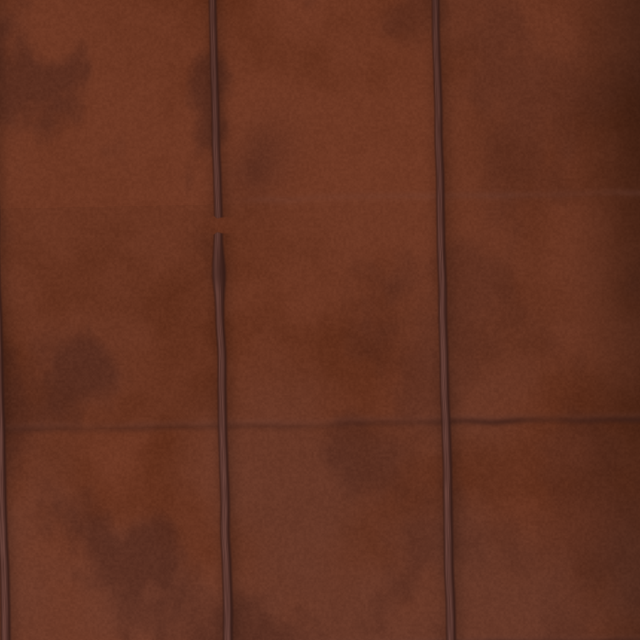
Reproduce this texture procedurally as a Shadertoy shader.

```glsl
// Worn terracotta tiles, about three across and three down, in leaning rows.
// Layered value noise stains the clay; rounded joints run vertically, one is
// broken and swollen, while the horizontal joints are almost worn away.

const float PITCH = 0.348;            // tile size
const vec2 FIRST_JOINT = vec2(-0.016, 0.326);
const float JOINT_LEAN = 0.025;       // sideways drift of vertical joints
const float SEAM_SLOPE = 0.020;       // rise of horizontal joints
const float JOINT_HALF = 0.0068;
const float BREAK_Y = 0.648;          // gap in the damaged joint
const float SWELL_Y = 0.575;          // swelling below the gap
const float GRAIN = 0.030;

const vec3 CLAY = vec3(0.425, 0.218, 0.140);
const vec3 CLAY_BROWN = vec3(0.365, 0.176, 0.100);
const vec3 CLAY_DUSTY = vec3(0.410, 0.230, 0.170);
const vec3 STAIN = vec3(0.290, 0.150, 0.110);
const vec3 JOINT_LIGHT = vec3(0.420, 0.270, 0.240);
const vec3 JOINT_DARK = vec3(0.210, 0.110, 0.090);

float hash(vec2 cell) {
    uvec2 q = uvec2(ivec2(cell)) * uvec2(1597u, 3812u) + 7919u;
    uint n = q.x * 2747u ^ q.y * 3571u;
    n = (n ^ (n >> 15u)) * 73244475u;
    n = (n ^ (n >> 13u)) * 73244475u;
    n ^= n >> 16u;
    return float(n & 65535u) / 65535.0;
}

float noise(vec2 p) {
    vec2 i = floor(p), f = fract(p);
    f = f * f * (3.0 - 2.0 * f);
    return mix(mix(hash(i), hash(i + vec2(1, 0)), f.x),
               mix(hash(i + vec2(0, 1)), hash(i + vec2(1, 1)), f.x), f.y);
}

float fbm(vec2 p) {
    float sum = 0.0, amp = 0.5;
    for (int i = 0; i < 5; i++) {
        sum += amp * noise(p);
        p = mat2(1.6, 1.2, -1.2, 1.6) * p + 17.0;
        amp *= 0.5;
    }
    return sum;
}

// Soft bump of the given radius
float bump(float d, float radius) {
    return exp(-d * d / (radius * radius));
}

vec3 claySurface(vec2 uv, vec2 tile) {
    float broad = fbm(uv * 4.0 + 3.0);
    float mottle = fbm(uv * 11.0 + 31.0);
    float dusty = smoothstep(0.75, 0.1, uv.y) * smoothstep(0.3, 0.65, broad);
    vec3 col = mix(CLAY_BROWN, CLAY, smoothstep(0.22, 0.62, broad * 0.5 + mottle * 0.5));
    col = mix(col, CLAY_DUSTY, 0.75 * dusty);
    col *= 0.97 + 0.06 * hash(tile + 5.0);

    // Smoky patches, strongest on the left, and a smear beside the break
    float patches = smoothstep(0.50, 0.72, fbm(uv * vec2(9.0, 7.0) + 57.0));
    col = mix(col, STAIN, patches * mix(0.55, 0.28, smoothstep(0.3, 0.8, uv.x)));
    vec2 s = uv - vec2(0.405, 0.735);
    s = mat2(0.86, 0.51, -0.51, 0.86) * s;
    col = mix(col, STAIN, 0.5 * mottle * bump(length(s / vec2(0.6, 1.0)), 0.075) * 1.6);

    // Fine pitted grain and the shaded right side
    float grain = noise(uv * 260.0) + 0.6 * noise(uv * 430.0 + 9.0) - 0.8;
    col += GRAIN * grain * vec3(1.0, 0.75, 0.6);
    float shade = smoothstep(0.86, 1.03, uv.x) * mix(0.16, 0.34, uv.y);
    return col * (1.0 - shade);
}

vec3 addSeam(vec3 col, vec2 uv, float row, float d) {
    d += 0.004 * (noise(vec2(uv.x * 22.0, row)) - 0.5);
    float wear = 0.55 + 0.6 * noise(vec2(uv.x * 14.0, row + 8.0));
    float lower = 1.0 - step(0.5, row);
    float depth = lower * mix(0.28, 0.60, smoothstep(0.58, 0.75, uv.x));
    float glint = mix(0.22 * smoothstep(0.34, 0.42, uv.x), 0.18, lower);
    col = mix(col, JOINT_LIGHT, glint * wear * bump(d - 0.006, 0.006));
    return mix(col, JOINT_DARK, depth * wear * bump(d, 0.0055));
}

vec3 addJoint(vec3 col, vec2 uv, float column, float d, float px) {
    float damaged = 1.0 - step(0.5, abs(column - 1.0));
    float swell = damaged * bump(uv.y - SWELL_Y, 0.036);
    float halfWidth = JOINT_HALF * (1.12 - 0.25 * uv.y) * (1.0 + 0.6 * swell);
    d += 0.0022 * (noise(vec2(uv.y * 18.0, column * 7.0)) - 0.5);
    float t = d / halfWidth;

    // Rounded profile: lit left of centre, dark along the right edge
    float lit = smoothstep(-1.1, -0.45, t) * smoothstep(0.85, 0.05, t);
    float streak = noise(vec2(t * 5.0, uv.y * 35.0 + column * 11.0));
    lit *= 0.58 + 0.42 * streak;
    lit *= 1.0 - 0.65 * swell * smoothstep(-0.5, 0.3, t);
    lit *= mix(1.0, 0.72, smoothstep(0.3, 1.0, uv.y));
    vec3 jointCol = mix(JOINT_DARK, JOINT_LIGHT, lit);

    float edge = px + 0.0012;
    float gap = 0.009 + 0.004 * noise(vec2(uv.x * 150.0, 4.0));
    float intact = mix(1.0, smoothstep(gap, gap + 0.004, abs(uv.y - BREAK_Y)), damaged);
    float cover = smoothstep(halfWidth + edge, halfWidth - edge, abs(d)) * intact;
    col *= 1.0 - 0.16 * intact * bump(d - 0.003, 0.016);
    return mix(col, jointCol, 0.92 * cover);
}

void mainImage(out vec4 fragColor, in vec2 fragCoord) {
    vec2 uv = fragCoord / iResolution.xy;
    float px = 1.0 / min(iResolution.x, iResolution.y);
    vec2 skewed = uv - FIRST_JOINT - vec2(JOINT_LEAN * (1.0 - uv.y), SEAM_SLOPE * uv.x);
    vec2 nearest = floor(skewed / PITCH + 0.5);
    vec2 d = skewed - nearest * PITCH;

    vec3 col = claySurface(uv, floor(skewed / PITCH));
    col = addSeam(col, uv, nearest.y, d.y);
    col = addJoint(col, uv, nearest.x, d.x, px);
    fragColor = vec4(clamp(col, 0.0, 1.0), 1.0);
}
```
